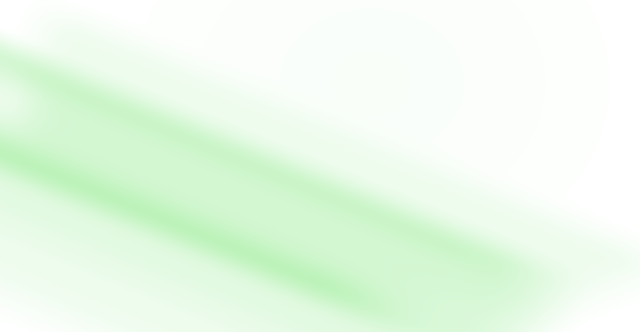
This background is drawn by a WebGL 2 fragment shader. Its source:

```glsl
#version 300 es
precision highp float;
// Soft green light beams slanting down across a white ground.
// Blurred layers are stacked as one "strength" value in a rotated frame
// (along the beam, across the beam), then turned into a colour.

uniform vec2 u_resolution;
out vec4 outColor;

const vec3 WHITE = vec3(1.0);
const vec3 GREEN = vec3(0.73, 0.95, 0.72);
const float TILT = 0.389;

// Rotated frame: x runs down the beam, y runs across it, from the top left.
vec2 beamFrame(vec2 p, float angle) {
    vec2 q = vec2(p.x, 1.0 - p.y);
    float c = cos(angle), s = sin(angle);
    return vec2(q.x * c + q.y * s, q.y * c - q.x * s);
}

// Band with separate soft ranges for its rising and falling edges.
float softBand(float v, vec2 rise, vec2 fall) {
    return smoothstep(rise.x, rise.y, v) * (1.0 - smoothstep(fall.x, fall.y, v));
}

// Gaussian ridge around a line.
float ridge(float v, float center, float width) {
    float d = (v - center) / width;
    return exp(-d * d);
}

// Gaussian elliptical glow.
float glow(vec2 p, vec2 center, vec2 radius) {
    vec2 d = (p - center) / radius;
    return exp(-dot(d, d));
}

float beamStrength(vec2 p) {
    vec2 b = beamFrame(p, TILT);

    // Faint tint on the upper ground
    float g = 0.08 * glow(p, vec2(1.12, 0.75), vec2(0.62, 0.5));

    // Wide pale veil with a slanted right end
    float veil = softBand(b.y, vec2(-0.10, 0.04), vec2(0.70, 0.93));
    veil *= softBand(b.x, vec2(0.04, 0.28), vec2(3.0, 4.0));
    veil *= 1.0 - smoothstep(1.98, 2.28, b.x + b.y);
    g = mix(g, 0.25, veil);

    // Second pale beam below the main one
    float lower = softBand(b.y, vec2(0.36, 0.44), vec2(0.52, 0.70));
    lower *= 1.0 - smoothstep(1.7, 2.0, b.x);
    g = mix(g, 0.42, lower);

    // Main beam, fading toward its lower right end
    float body = softBand(b.y, vec2(0.065, 0.165), vec2(0.42, 0.52));
    body *= 1.0 - smoothstep(1.66, 2.0, b.x);
    float tail = smoothstep(1.3, 1.85, b.x) * smoothstep(0.2, 0.36, b.y);
    g = mix(g, 0.64 - 0.14 * tail, body);

    // Darker folds along both sides of the main beam
    float upperFold = ridge(b.y, 0.175, 0.04) * softBand(b.x, vec2(0.0, 0.2), vec2(1.5, 1.85));
    float lowerFold = ridge(b.y, 0.425, 0.055) * (1.0 - smoothstep(1.2, 1.55, b.x));
    g += 0.12 * upperFold + 0.32 * lowerFold;

    // Pale gap at the left end
    g -= 0.34 * glow(b, vec2(0.12, 0.275), vec2(0.11, 0.09));
    return clamp(g, 0.0, 1.0);
}

void main() {
    vec2 p = gl_FragCoord.xy / u_resolution.y;
    outColor = vec4(mix(WHITE, GREEN, beamStrength(p)), 1.0);
}
```
